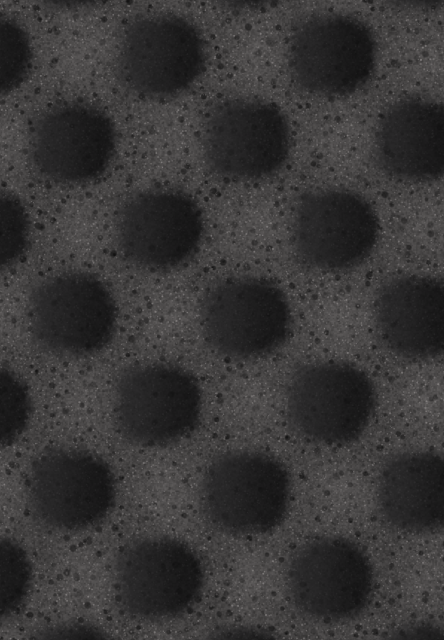
Give the GLSL for this texture, as a Shadertoy shader.

```glsl
// Charcoal egg-crate foam: staggered rows of soft, D-shaped hollows with a pale
// swell to the left of each. Hollows come from a lattice of distance functions;
// value noise, dark pores and bright flecks give the gritty surface.

const vec2 PERIOD = vec2(0.2705, 0.2734);       // repeat size, in canvas heights
const vec2 HOLLOW_ORIGIN = vec2(0.256, 0.915);  // centre of one hollow
const vec2 SWELL_OFFSET = vec2(-0.128, 0.0);    // pale swell beside a hollow
const vec3 FOAM_TINT = vec3(1.0, 0.972, 0.968);

float hash(vec2 p) {
    vec3 q = fract(vec3(p.xyx) * 0.1031);
    q += dot(q, q.yzx + 33.33);
    return fract((q.x + q.y) * q.z);
}

vec2 hash2(vec2 p) {
    return vec2(hash(p + 17.3), hash(p + 71.9));
}

float noise(vec2 p) {
    vec2 i = floor(p), f = fract(p);
    f = f * f * (3.0 - 2.0 * f);
    return mix(mix(hash(i), hash(i + vec2(1, 0)), f.x),
               mix(hash(i + vec2(0, 1)), hash(i + vec2(1, 1)), f.x), f.y);
}

float fbm(vec2 p) {
    float sum = 0.0, amp = 0.5;
    for (int i = 0; i < 4; i++) {
        sum += amp * noise(p);
        p = p * 2.03 + 11.7;
        amp *= 0.5;
    }
    return sum;
}

// Offset from the closest staggered lattice point in a neighbouring row.
vec2 latticeLocal(vec2 p, float rowStep, out vec2 id) {
    float row = round(2.0 * p.y / PERIOD.y) + rowStep;
    float stagger = 0.5 * mod(row, 2.0);
    float col = round(p.x / PERIOD.x - stagger);
    id = vec2(col, row) + 40.0;
    return p - vec2(col + stagger, 0.5 * row) * PERIOD;
}

// Normalised radius: squarish on the left, elliptical on the right.
float hollowRadius(vec2 d) {
    float n = d.x < 0.0 ? 3.2 : 2.0;
    vec2 a = abs(d) / vec2(d.x < 0.0 ? 0.075 : 0.062, 0.066);
    return pow(pow(a.x, n) + pow(a.y, n) + 1e-6, 1.0 / n);
}

// Scattered round spots, at most one per grid cell.
float spots(vec2 p, float cell, float chance, float radius, float seed, float px) {
    vec2 g = p / cell, base = floor(g);
    float cover = 0.0;
    for (int j = -1; j <= 1; j++)
    for (int i = -1; i <= 1; i++) {
        vec2 id = base + vec2(i, j) + seed;
        vec2 centre = base + vec2(i, j) + hash2(id);
        float r = radius * mix(0.45, 1.0, hash(id + 5.1));
        float soft = max(px, 0.35 * r);
        float dist = length(g - centre) * cell;
        float spot = 1.0 - smoothstep(r - soft, r + soft, dist);
        cover = max(cover, spot * step(hash(id + 9.7), chance) * mix(0.4, 1.0, hash(id + 3.3)));
    }
    return cover;
}

void mainImage(out vec4 fragColor, in vec2 fragCoord) {
    float px = 1.0 / iResolution.y;
    vec2 p = fragCoord * px;

    // Broad wobble and fine fraying of the hollow edges
    vec2 warp = vec2(fbm(p * 28.0), fbm(p * 28.0 + 50.0)) - 0.47;
    float fray = noise(p * 190.0) - 0.5;
    vec2 q = p - HOLLOW_ORIGIN + warp * 0.012;

    // Hollows and swells from the surrounding rows
    float value = 0.258, swell = 0.0, hollow = 0.0, depth = 0.16;
    for (int j = -1; j <= 1; j++) {
        vec2 id, swellId;
        vec2 d = latticeLocal(q, float(j), id);
        d += (hash2(id) - 0.5) * 0.007;
        float r = hollowRadius(d) + fray * 0.13;
        float edge = mix(0.66, 0.77, smoothstep(0.0, 0.06, d.x));
        float mask = 1.0 - smoothstep(edge, 1.2, r);
        float shade = mix(0.163, 0.098, smoothstep(-0.06, 0.04, d.x));
        shade += (hash(id + 2.4) - 0.5) * 0.014;
        if (mask > hollow) { hollow = mask; depth = shade; }

        vec2 s = latticeLocal(q - SWELL_OFFSET, float(j), swellId);
        s /= vec2(0.052, 0.058);
        swell += exp(-dot(s, s)) * mix(0.85, 1.1, hash(swellId + 6.2));
    }
    value += 0.064 * swell + 0.035 * (fbm(p * 18.0 + 7.0) - 0.47);
    value = mix(value, depth, hollow);

    // Grain and pores, quieter inside the hollows
    float open = 1.0 - hollow;
    float grain = 0.6 * noise(p * 430.0) + 0.4 * noise(p * 210.0 + 31.0) - 0.5;
    value += grain * mix(0.035, 0.13, open);
    float rim = open * (1.0 - 0.65 * min(swell, 1.0));
    float pores = spots(p, 0.017, 0.5, 0.0055, 3.0, px);
    float finePores = spots(p, 0.008, 0.45, 0.0026, 61.0, px);
    value *= 1.0 - pores * (0.20 + 0.32 * rim) - finePores * (0.12 + 0.18 * rim);

    // Bright mineral flecks
    float flecks = spots(p, 0.0065, 0.42, 0.0016, 113.0, px * 0.7);
    value += flecks * mix(0.04, 0.16, open);

    vec3 color = max(value, 0.06) * mix(FOAM_TINT, vec3(1.0, 0.98, 1.0), hollow);
    fragColor = vec4(color, 1.0);
}
```
